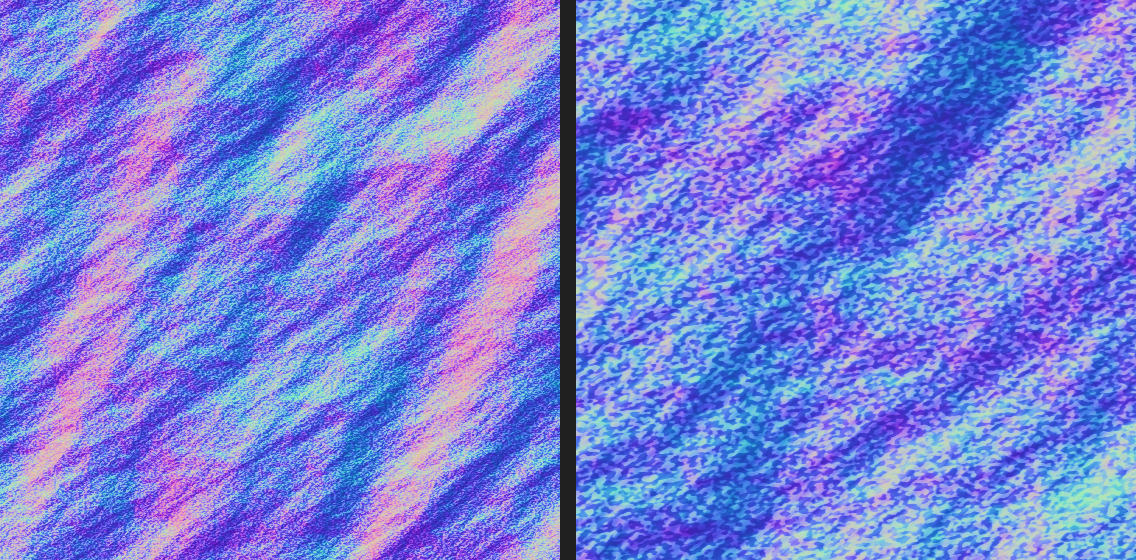
Left, the full canvas; right, a detail of the centre.
Write a three.js fragment shader that draws this texture map.

```glsl
// Tangent-space normal map of rough rock with diagonal ridges and crisp specks.
varying vec2 vUv;

#define OCTAVES 7
#define BASE_FREQ vec2(2.0, 3.1)    // cells along and across the ridges
#define RIDGE_SKEW 1.2              // rise of the large ridges
#define WRINKLE_SKEW 0.55           // rise of the small wrinkles
#define RIDGE_SLOPE 0.41            // steepness of the largest octave
#define WRINKLE_SLOPE 0.25          // steepness of the small octaves
#define SPECK_FREQ vec2(200.0, 340.0)
#define SPECK_TILT 0.37             // how far specks lean to either side
#define SPECK_EDGE 0.2              // softness of the speck outline
#define SAMPLE_STEP 0.0009          // half width of the slope sample
#define DEPTH 0.9                   // share of the normal kept in blue

// Random unit vector for a lattice point
vec2 randomDirection(vec2 cell) {
  vec3 p = fract(vec3(cell.xyx) * vec3(0.1031, 0.1030, 0.0973));
  p += dot(p, p.yzx + 33.33);
  float angle = 6.28318 * fract((p.x + p.y) * p.z);
  return vec2(cos(angle), sin(angle));
}

// Gradient noise with quintic blending
float gradientNoise(vec2 p) {
  vec2 cell = floor(p);
  vec2 f = p - cell;
  vec2 blend = f * f * f * (f * (f * 6.0 - 15.0) + 10.0);
  vec2 right = vec2(1.0, 0.0);
  vec2 up = vec2(0.0, 1.0);
  float a = dot(randomDirection(cell), f);
  float b = dot(randomDirection(cell + right), f - right);
  float c = dot(randomDirection(cell + up), f - up);
  float d = dot(randomDirection(cell + 1.0), f - 1.0);
  return mix(mix(a, b, blend.x), mix(c, d, blend.x), blend.y);
}

// Skewed octaves: steep ridges at large scale, flatter wrinkles at small scale
float rockHeight(vec2 p) {
  float height = 0.0;
  float scale = 1.0;
  for (int i = 0; i < OCTAVES; i++) {
    float octave = float(i);
    float fineness = smoothstep(0.0, 3.0, octave);
    float skew = mix(RIDGE_SKEW, WRINKLE_SKEW, fineness);
    float slope = mix(RIDGE_SLOPE, WRINKLE_SLOPE, fineness);
    float shear = mix(0.4, 0.0, fineness);
    vec2 q = vec2(p.x + shear * p.y, p.y - skew * p.x) * BASE_FREQ * scale;
    height += slope / (BASE_FREQ.y * scale) * gradientNoise(q + 17.3 * octave + 5.7);
    scale *= 2.0;
  }
  return height;
}

// Short flat specks that are either lit (1) or shaded (-1)
float specks(vec2 p) {
  vec2 q = vec2(p.x, p.y - 0.15 * p.x) * SPECK_FREQ;
  float n = gradientNoise(q + 71.9) + 0.5 * gradientNoise(q * 1.7 + 31.3);
  return 2.0 * smoothstep(-SPECK_EDGE, SPECK_EDGE, n) - 1.0;
}

void main() {
  // Central differences give the tilt, with the green axis pointing down
  vec2 dx = vec2(SAMPLE_STEP, 0.0);
  vec2 dy = vec2(0.0, SAMPLE_STEP);
  vec2 tilt = vec2(rockHeight(vUv - dx) - rockHeight(vUv + dx),
                   rockHeight(vUv + dy) - rockHeight(vUv - dy));
  tilt /= 2.0 * SAMPLE_STEP;

  // Specks lean toward or away from the upper light
  tilt += SPECK_TILT * specks(vUv);

  // Pack the normal into colour
  vec3 normal = normalize(vec3(tilt, 1.0));
  normal.z *= DEPTH;
  gl_FragColor = vec4(normal * 0.5 + 0.5, 1.0);
}
```
